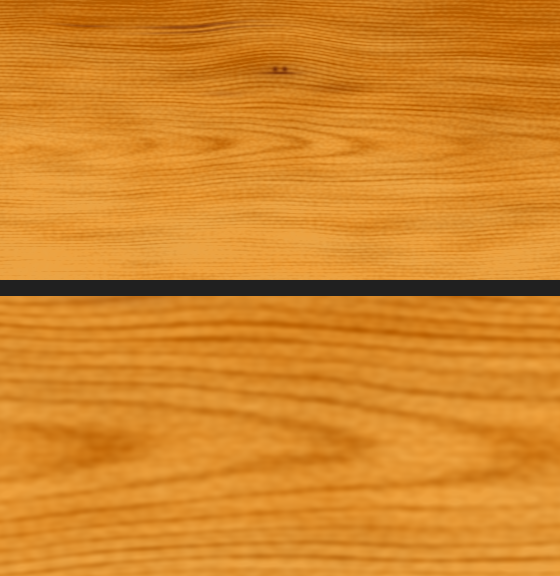
Top: the whole. Bottom: its middle third, enlarged.
Reproduce this texture procedurally as a Shadertoy shader.

```glsl
// Draws a honey-coloured pine board with fine grain, nested arches and a small knot.

const vec3 DEEP_BROWN = vec3(0.45, 0.17, 0.02);
const vec3 AMBER = vec3(0.775, 0.445, 0.075);
const vec3 HONEY = vec3(0.855, 0.545, 0.165);
const vec3 STRAW = vec3(0.920, 0.630, 0.250);
const vec3 RUDDY_SHIFT = vec3(0.018, -0.012, -0.035);
const vec2 KNOT = vec2(1.0, 0.75);
const float HEART_Y = 0.48;
const float RING_WIDTH = 0.0122;

float hash(float n) {
    return fract(sin(n * 91.345) * 4758.54);
}

vec2 randomGradient(vec2 cell) {
    float angle = 6.28318 * hash(dot(cell, vec2(1.37, 7.91)));
    return vec2(cos(angle), sin(angle));
}

// Gradient noise, roughly -0.7 to 0.7
float gradientNoise(vec2 p) {
    vec2 i = floor(p);
    vec2 f = p - i;
    vec2 u = f * f * f * (f * (f * 6.0 - 15.0) + 10.0);
    float a = dot(randomGradient(i), f);
    float b = dot(randomGradient(i + vec2(1, 0)), f - vec2(1, 0));
    float c = dot(randomGradient(i + vec2(0, 1)), f - vec2(0, 1));
    float d = dot(randomGradient(i + vec2(1, 1)), f - vec2(1, 1));
    return mix(mix(a, b, u.x), mix(c, d, u.x), u.y);
}

// Soft elliptical spot: 1 at its centre, fading out past its size
float spot(vec2 p, vec2 centre, vec2 size) {
    vec2 q = (p - centre) / size;
    return exp(-dot(q, q));
}

// Bends the grain over the knot and lets it wander
vec2 bendGrain(vec2 p) {
    float bump = 0.050 * spot(p, KNOT + vec2(0.0, 0.03), vec2(0.24, 0.16));
    float wander = 0.022 * gradientNoise(p * vec2(1.6, 3.0) + 4.0);
    float ripple = 0.006 * gradientNoise(p * vec2(5.0, 12.0));
    return vec2(p.x, p.y - bump + wander + ripple);
}

// Ring count: nested arches at the heart, near-parallel lines away from it
float ringPhase(vec2 g) {
    float d = g.y - HEART_Y;
    float radius = sqrt(d * d + (g.x + 0.3) / 104.0);
    return radius / RING_WIDTH + 0.5 * gradientNoise(g * vec2(3.0, 9.0) + 7.0);
}

// Dark late wood, narrow near the heart and softer outside
float lateWood(float phase, float outside) {
    float wave = 0.5 + 0.5 * cos(6.28318 * (phase - 0.35));
    float visible = 1.0 - smoothstep(0.5, 1.0, fwidth(phase));
    return visible * pow(wave, mix(3.0, 1.5, outside));
}

// Thin dark streaks scattered along the grain
float scatteredStreaks(vec2 g) {
    float sum = 0.0;
    for (float i = 1.0; i < 31.0; i++) {
        vec2 centre = vec2(2.0 * hash(i), hash(i + 40.0));
        vec2 size = vec2(mix(0.12, 0.5, hash(i + 80.0)), 0.0045);
        float keep = smoothstep(0.06, 0.14, abs(centre.y - HEART_Y));
        sum += keep * mix(0.5, 1.0, centre.y) * spot(g, centre, size);
    }
    return sum;
}

void mainImage(out vec4 fragColor, in vec2 fragCoord) {
    vec2 p = fragCoord / iResolution.y;
    vec2 g = bendGrain(p);
    float outside = smoothstep(0.04, 0.16, abs(g.y - HEART_Y));

    // Broad light and shade
    float tone = mix(0.98, 0.34, smoothstep(-0.05, 1.0, p.y));
    tone += 0.14 * spot(p, vec2(0.35, 0.15), vec2(0.8, 0.3));
    tone += 0.16 * spot(p, vec2(0.2, 0.72), vec2(0.5, 0.2));
    tone -= 0.16 * smoothstep(1.1, 2.0, p.x);
    tone -= 0.18 * smoothstep(0.85, 1.0, p.y);
    tone -= 0.40 * spot(p, KNOT - vec2(0.0, 0.05), vec2(0.36, 0.13));

    // Bands and clouds along the grain
    tone += 0.42 * gradientNoise(g * vec2(1.3, 7.0) + 11.0);
    tone += 0.40 * gradientNoise(g * vec2(2.0, 22.0) + 3.0);
    tone += 0.22 * gradientNoise(p * vec2(5.0, 8.0) + 21.0);

    // Growth rings of uneven strength
    float phase = ringPhase(g);
    float uneven = 1.0 + 1.1 * gradientNoise(vec2(g.x * 1.5, phase * 0.45));
    float heartFade = smoothstep(0.35, 0.95, p.x) * (1.0 - 0.6 * smoothstep(1.5, 1.9, p.x));
    float ringDepth = mix(0.16 + 0.36 * heartFade, mix(0.34, 0.50, p.y), outside);
    tone += 0.07 - ringDepth * uneven * lateWood(phase, outside);

    // Fibres and fine speckle
    tone += 0.30 * gradientNoise(g * vec2(5.0, 85.0));
    tone += 0.30 * gradientNoise(p * vec2(60.0, 100.0));
    tone -= 0.28 * scatteredStreaks(g);

    vec3 colour = mix(AMBER, HONEY, clamp(tone * 2.0, -0.8, 1.0));
    colour = mix(colour, STRAW, clamp(tone * 2.0 - 1.0, 0.0, 1.1));

    // Patches that lean towards orange or towards tan
    float ruddy = gradientNoise(g * vec2(2.5, 12.0) + 31.0) + 0.5 * gradientNoise(p * 45.0);
    colour += RUDDY_SHIFT * (ruddy + 0.3 * (1.0 - outside));

    // Long resin streaks in the upper board
    float resin = 0.75 * spot(g, vec2(0.70, 0.905), vec2(0.18, 0.0065));
    resin += 0.55 * spot(g, vec2(0.74, 0.885), vec2(0.22, 0.005));
    resin += 0.50 * spot(g, vec2(0.30, 0.91), vec2(0.09, 0.005));
    resin *= 0.9 + 0.5 * gradientNoise(p * vec2(12.0, 90.0));

    // Knot: two dark eyes over a short lip, with a brown stain
    vec2 k = vec2(abs(p.x - KNOT.x), p.y);
    float knot = 0.80 * spot(k, vec2(0.017, KNOT.y + 0.003), vec2(0.010, 0.009));
    knot += 0.65 * spot(p, KNOT - vec2(0.0, 0.011), vec2(0.055, 0.005));
    knot += 0.16 * spot(p, KNOT - vec2(0.0, 0.005), vec2(0.10, 0.025));
    knot += 0.20 * spot(p, KNOT + vec2(0.20, -0.065), vec2(0.09, 0.016));
    knot += 0.18 * spot(p, KNOT - vec2(0.20, 0.085), vec2(0.08, 0.012));

    colour = mix(colour, DEEP_BROWN, clamp(resin + knot, 0.0, 0.92));
    fragColor = vec4(colour, 1.0);
}
```
